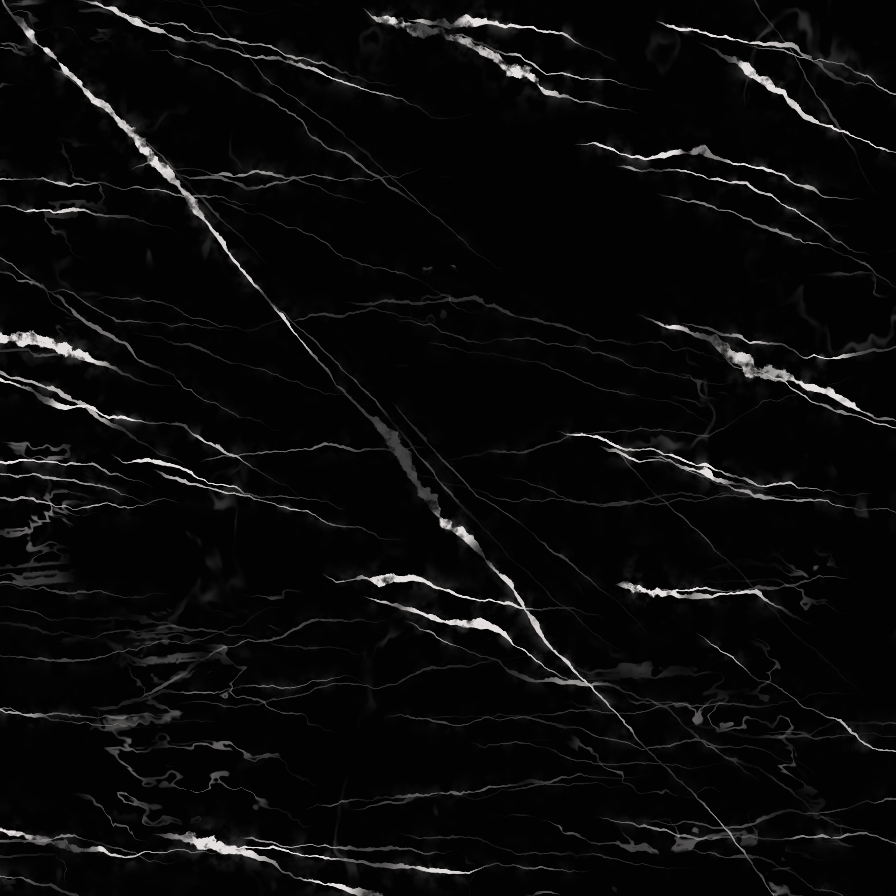
A Shadertoy shader for this texture:

```glsl
// Polished black marble crossed by thin, jagged white veins.
// Each vein is a wandering line with uneven, broken width; veins fork in threes,
// joined by steep diagonal fractures, splinter cracks, gritty halos and grey wisps.

#define FORK_GROUPS 25
#define FRACTURES 6
#define WANDER 0.07
#define THIN_WIDTH 0.0007
#define THICK_WIDTH 0.0062
#define EDGE_SOFTNESS 0.0010
#define HALO_SIZE 0.006
#define HALO_LEVEL 0.3
#define WISP_LEVEL 0.24
#define SPLINTER_LEVEL 0.5
#define STONE_COLOR vec3(0.009, 0.009, 0.009)
#define VEIN_COLOR vec3(0.89, 0.875, 0.87)

float hash(vec2 p) {
    vec3 q = fract(p.xyx * 0.1031);
    q += dot(q, q.yzx + 33.33);
    return fract((q.x + q.y) * q.z);
}

// Piecewise linear noise along a line: gives the kinks of a crack
float kinkNoise(float x, float seed) {
    float cell = floor(x);
    return mix(hash(vec2(cell, seed)), hash(vec2(cell + 1.0, seed)), x - cell);
}

float jagged(float x, float seed) {
    float sum = 0.0, gain = 0.5;
    for (int i = 0; i < 6; i++) {
        sum += gain * (kinkNoise(x, seed + float(i) * 17.0) - 0.5);
        x = x * 2.1 + 3.7;
        gain *= 0.49;
    }
    return sum;
}

float noise(vec2 p) {
    vec2 cell = floor(p), f = fract(p);
    f = f * f * (3.0 - 2.0 * f);
    float low = mix(hash(cell), hash(cell + vec2(1, 0)), f.x);
    float high = mix(hash(cell + vec2(0, 1)), hash(cell + vec2(1, 1)), f.x);
    return mix(low, high, f.y);
}

float fbm(vec2 p) {
    float sum = 0.0, gain = 0.5;
    for (int i = 0; i < 5; i++) {
        sum += gain * noise(p);
        p = mat2(1.6, 1.2, -1.2, 1.6) * p + 5.3;
        gain *= 0.5;
    }
    return sum;
}

// Returns the brightness of the vein (x) and of its smoky halo (y);
// grit holds the rim roughness (x) and the mineral grain (y) at p
vec2 vein(vec2 p, vec2 grit, vec2 start, float angle, float len, float width,
          float strength, float wander, float seed) {
    vec2 dir = vec2(cos(angle), sin(angle));
    vec2 rel = p - start;
    float along = dot(rel, dir);
    float across = dot(rel, vec2(-dir.y, dir.x));
    float u = along / len;
    if (u < 0.0 || u > 1.0 || abs(across) > 0.12) return vec2(0);

    float path = wander * (jagged(along * 7.0, seed) - jagged(0.0, seed));
    float taper = smoothstep(0.0, 0.1, u) * (1.0 - smoothstep(0.55, 1.0, u));
    float bulge = kinkNoise(along * 15.0, seed + 5.0);
    float w = width * taper * (0.2 + 2.2 * bulge * bulge * bulge);

    // Frayed rim, flaky filling on wide stretches, gaps on thin ones
    float d = abs(across - path + 0.004 * grit.x) + w * 3.0 * grit.x;
    float grain = mix(1.0, grit.y, smoothstep(0.0015, 0.005, w));
    float gaps = smoothstep(0.1, 0.6, kinkNoise(along * 24.0, seed + 9.0));
    float level = strength * sqrt(taper) * mix(0.25, 1.0, gaps);
    float line = level * grain * (1.0 - smoothstep(w * 0.75, w + EDGE_SOFTNESS, d));
    float halo = level * exp(-max(d, 0.0) / (HALO_SIZE + 1.5 * w));
    return vec2(line, halo);
}

void mainImage(out vec4 fragColor, in vec2 fragCoord) {
    vec2 p = fragCoord / iResolution.y;
    vec2 light = vec2(0);
    vec2 grit = vec2(fbm(p * 85.0) - 0.48, smoothstep(0.1, 0.6, fbm(p * 130.0 + 7.0)) * 1.15);

    // Forked groups of shallow veins, falling to the right
    for (int i = 0; i < 3 * FORK_GROUPS; i++) {
        float id = float(i), group = floor(id / 3.0), branch = id - 3.0 * group;
        vec2 start = fract(vec2(0.7549, 0.5698) * (group + 1.0));
        start = vec2(start.x * 1.15 - 0.25, pow(start.y, 1.2) * 1.02);
        float size = hash(vec2(group, 3.0)) * (1.0 - 0.25 * branch);
        float angle = mix(-0.4, -0.04, hash(vec2(group, 7.0)));
        angle += 0.3 * hash(vec2(id, 11.0)) * (1.0 - smoothstep(0.2, 0.45, start.y));
        angle += min(branch, 1.0) * mix(-0.3, 0.3, hash(vec2(id, 13.0)));
        // Later branches leave from further along the group
        start += branch * 0.05 * vec2(cos(angle), sin(angle) - 0.1);
        float len = mix(0.2, 0.5, hash(vec2(id, 19.0)));
        float width = THIN_WIDTH + THICK_WIDTH * pow(size, 3.0);
        float strength = mix(0.2, 1.05, smoothstep(0.1, 0.65, size));
        light = max(light, vein(p, grit, start, angle, len, width, strength, WANDER, id + 40.0));
    }

    // One long diagonal fracture, then fainter hairlines beside it
    light = max(light, vein(p, grit, vec2(-0.14, 1.17), -0.86, 1.85, 0.0028, 0.95, 0.045, 301.0));
    for (int i = 0; i < FRACTURES; i++) {
        float id = float(i);
        vec2 start = vec2(fract(id * 0.618 + 0.2), mix(0.35, 1.1, hash(vec2(id, 23.0))));
        float angle = mix(-1.05, -0.65, hash(vec2(id, 29.0)));
        float len = mix(0.25, 0.6, hash(vec2(id, 31.0)));
        light = max(light, vein(p, grit, start, angle, len, THIN_WIDTH, 0.27, 0.03, id + 400.0));
    }

    // Short splinter cracks, densest towards the lower left
    vec2 tilted = vec2(p.x * 5.0 - p.y, p.y * 17.0 + p.x * 3.5);
    float crack = abs(fbm(tilted + 1.5 * fbm(p * 11.0)) - 0.5);
    float zone = smoothstep(0.5, 0.66, fbm(p * 4.5 + 23.0) + 0.08 * (1.0 - p.x - p.y));
    float splinter = (1.0 - smoothstep(0.004, 0.02, crack)) * zone * noise(p * 35.0);

    // Faint curling wisps, broken into patches
    vec2 warped = p + 0.06 * vec2(fbm(p * 9.0), fbm(p * 9.0 + 31.0));
    float ridge = abs(fbm(warped * vec2(8.0, 5.0) + 12.0) - 0.48);
    float patches = smoothstep(0.44, 0.62, fbm(p * 5.0 + 60.0));
    float wisp = (1.0 - smoothstep(0.002, 0.022, ridge)) * patches * noise(p * 60.0);

    float smoke = light.y * smoothstep(0.45, 0.75, fbm(p * 60.0));
    vec3 color = STONE_COLOR * (0.6 + 0.6 * fbm(p * 6.0));
    color += VEIN_COLOR * max(WISP_LEVEL * wisp, max(HALO_LEVEL * smoke, SPLINTER_LEVEL * splinter));
    color = mix(color, VEIN_COLOR, clamp(light.x, 0.0, 1.0));
    fragColor = vec4(color, 1.0);
}
```
